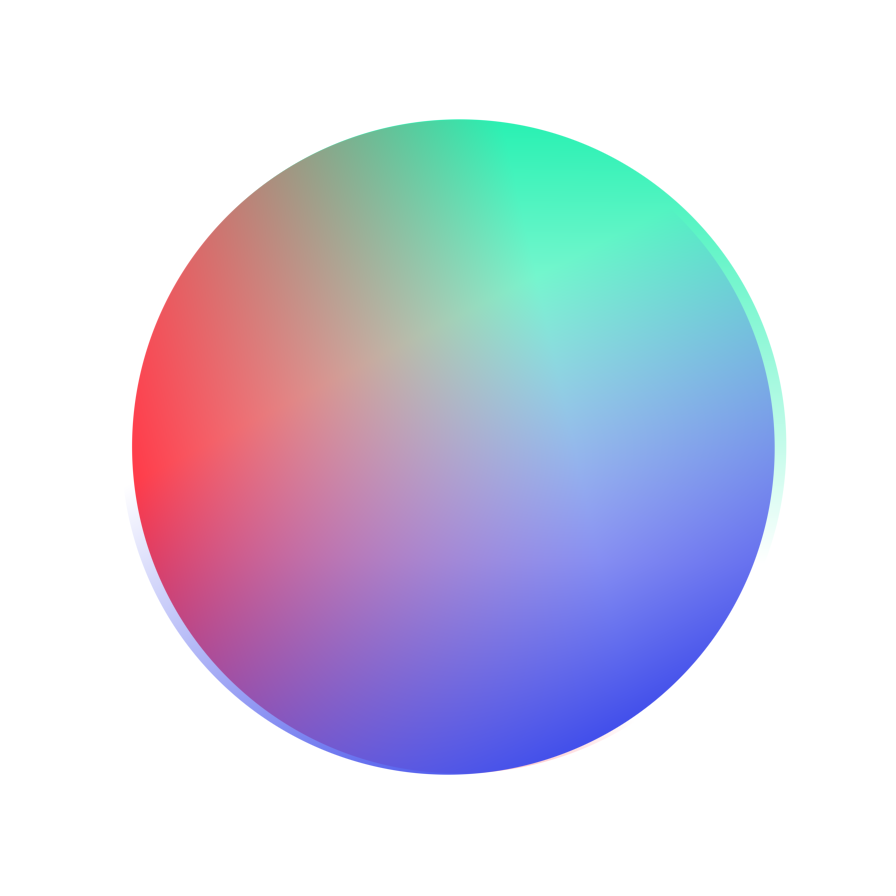
This background is drawn by a Shadertoy shader. Its source:

```glsl
// Three translucent discs, green, red and blue, stacked almost concentrically on white.
// Each disc fades along its own direction by a linear ramp of opacity; the small
// offsets between the discs leave thin tinted crescents around the rim.

// Opacity of a disc that is solid at its rim toward `angle` and clear past its centre.
float fadingDisc(vec2 p, vec2 center, float angle, float pixel) {
    vec2 q = p - center;
    float coverage = 1.0 - smoothstep(-0.75 * pixel, 0.75 * pixel, length(q) - 0.3646);
    float a = radians(angle);
    float ramp = (dot(q, vec2(cos(a), sin(a))) + 0.126) / 0.489;
    return coverage * clamp(ramp, 0.0, 1.0);
}

void mainImage(out vec4 fragColor, in vec2 fragCoord) {
    // Centred coordinates, one unit per shorter canvas side
    float pixel = 1.0 / min(iResolution.x, iResolution.y);
    vec2 p = (fragCoord - 0.5 * iResolution.xy) * pixel;

    vec3 green = vec3(0.16, 0.945, 0.70);
    vec3 red = vec3(1.0, 0.23, 0.285);
    vec3 blue = vec3(0.26, 0.31, 0.92);

    // Layers from back to front
    vec3 color = vec3(1.0);
    color = mix(color, green, fadingDisc(p, vec2(0.013, 0.0022), 89.0, pixel));
    color = mix(color, red, fadingDisc(p, vec2(0.012, 0.0015), 192.5, pixel));
    color = mix(color, blue, fadingDisc(p, vec2(0.0, 0.0), 297.0, pixel));

    fragColor = vec4(color, 1.0);
}
```
